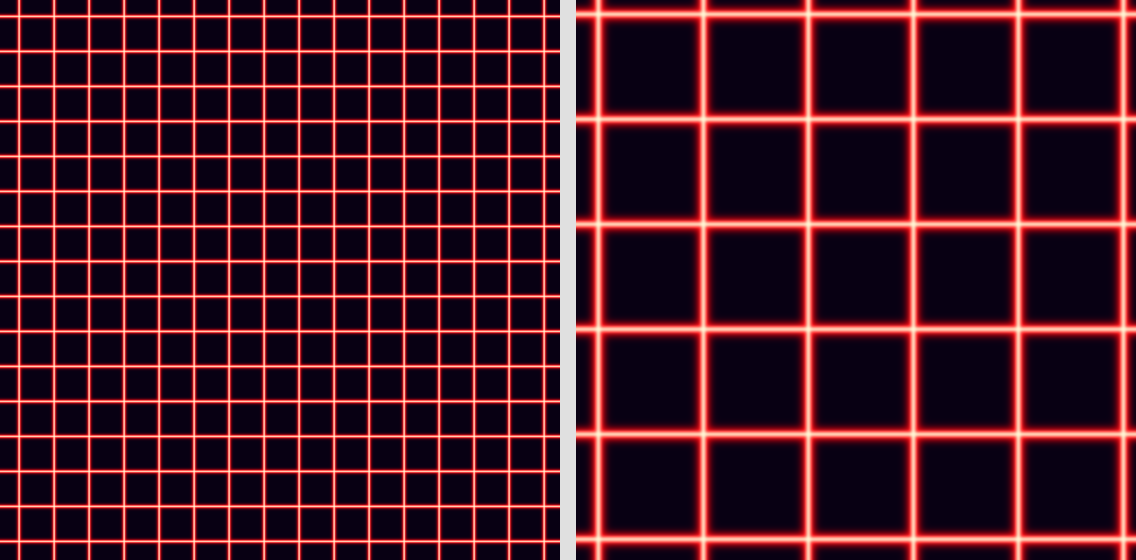
Left: the whole. Right: its middle third, enlarged.
This pattern is drawn by a three.js fragment shader. Its source:

```glsl
// A square grid of glowing red neon lines on a near-black violet ground.
// Each line is a wide red Gaussian halo with a narrow peach Gaussian core;
// the two directions are blended as light, so crossings turn almost white.

varying vec2 vUv;

const float CELLS = 16.0;                        // repeats across and up
const vec2 LINE_CENTER = vec2(0.547, 0.531);     // line position within a cell
const float GLOW_RADIUS = 0.0656;                // in cells
const float CORE_RADIUS = 0.0281;                // in cells
const float CORE_STRENGTH = 0.8;

const vec3 GROUND_COLOR = vec3(0.03, 0.0, 0.075);
const vec3 GLOW_COLOR = vec3(1.0, 0.0, 0.035);
const vec3 CORE_LIGHT = vec3(0.5, 1.0, 0.82);

// Soft falloff from a line, for both directions at once
vec2 falloff(vec2 dist, float radius) {
  vec2 d = dist / radius;
  return exp(-d * d);
}

// Joins two overlapping lights without exceeding full brightness
float screenBlend(vec2 light) {
  return 1.0 - (1.0 - light.x) * (1.0 - light.y);
}

void main() {
  // Wrapped distance to the nearest vertical (x) and horizontal (y) line
  vec2 dist = abs(fract(vUv * CELLS - LINE_CENTER + 0.5) - 0.5);

  float glow = screenBlend(falloff(dist, GLOW_RADIUS));
  float core = screenBlend(CORE_STRENGTH * falloff(dist, CORE_RADIUS));

  // Red halo over the ground, then the hot core added on top
  vec3 color = mix(GROUND_COLOR, GLOW_COLOR, glow) + CORE_LIGHT * core;
  gl_FragColor = vec4(clamp(color, 0.0, 1.0), 1.0);
}
```
